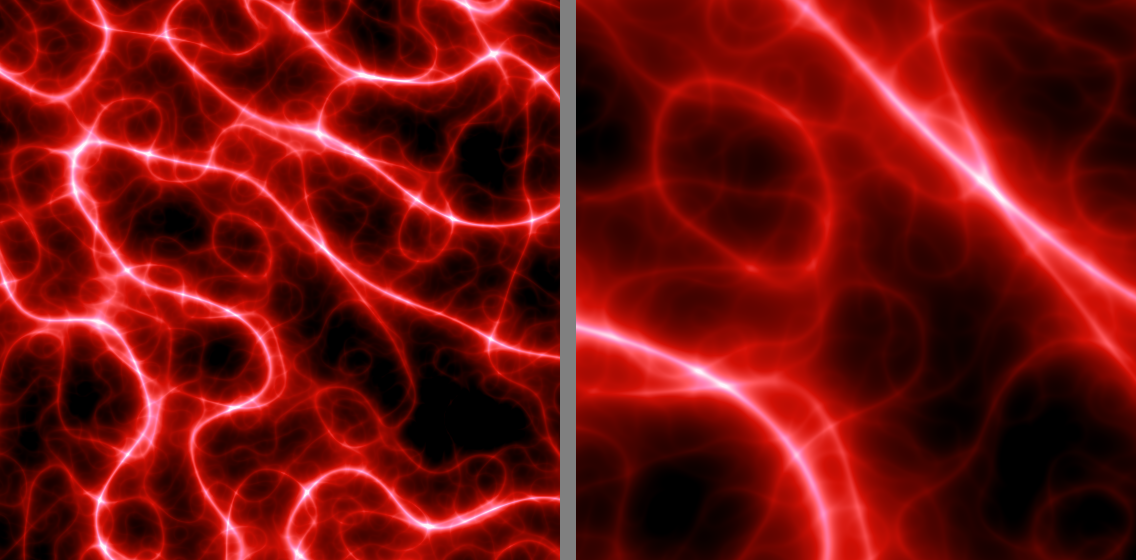
Left: the whole. Right: its middle third, enlarged.
Give the GLSL for this texture, as a WebGL 2 fragment shader.

```glsl
#version 300 es
precision highp float;
// Glowing red web of branching electric filaments with white-hot knots.

uniform vec2 u_resolution;
out vec4 fragColor;

const int   LAYERS       = 5;      // filament sets, coarse to fine
const float BASE_FREQ    = 3.0;    // cells of the coarsest set across the canvas
const float LACUNARITY   = 1.93;   // frequency ratio between sets
const float WEIGHT_DECAY = 0.54;   // strength ratio between sets
const float LAYER_TURN   = 2.1;    // rotation between sets, radians
const float CORE_WIDTH   = 0.0018; // softness of filament cores, canvas units
const float NOISE_GAIN   = 5.0;    // brings the noise to unit deviation
const float BASE_HEAT    = 0.13;
const float HEAT_GAIN    = 0.285;

const vec3 BLACK   = vec3(0.00, 0.00, 0.00);
const vec3 MAROON  = vec3(0.47, 0.02, 0.00);
const vec3 CRIMSON = vec3(0.82, 0.06, 0.02);
const vec3 CORAL   = vec3(1.00, 0.33, 0.35);
const vec3 PINK    = vec3(1.00, 0.51, 0.71);
const vec3 WHITE   = vec3(1.00, 0.95, 0.98);

float hash(vec2 p) {
    return fract(sin(dot(p, vec2(127.1, 311.7))) * 43758.5453);
}

mat2 rotation(float angle) {
    float c = cos(angle), s = sin(angle);
    return mat2(c, s, -s, c);
}

// Dot product of a lattice point's random direction with the offset from it.
float lattice(vec2 cell, vec2 offset) {
    float angle = 6.28318 * hash(cell);
    return dot(vec2(cos(angle), sin(angle)), offset);
}

float gradientNoise(vec2 p) {
    vec2 cell = floor(p);
    vec2 f = p - cell;
    vec2 u = f * f * f * (f * (f * 6.0 - 15.0) + 10.0);
    vec2 e = vec2(1.0, 0.0);
    float low  = mix(lattice(cell, f), lattice(cell + e.xy, f - e.xy), u.x);
    float high = mix(lattice(cell + e.yx, f - e.yx), lattice(cell + e.xx, f - e.xx), u.x);
    return mix(low, high, u.y);
}

// Summed log closeness to the zero lines of each noise layer;
// crossing lines reinforce each other into star-shaped knots.
float filaments(vec2 p) {
    float sum = 0.0;
    float freq = BASE_FREQ;
    float weight = 1.0;
    for (int i = 0; i < LAYERS; i++) {
        float layer = float(i);
        vec2 q = rotation(0.5 + LAYER_TURN * layer) * p * freq;
        float n = NOISE_GAIN * gradientNoise(q + vec2(17.3, 41.7) * (layer + 1.0));
        float core = CORE_WIDTH * freq * 4.0;
        sum -= weight * 0.5 * log(n * n + core * core);
        freq *= LACUNARITY;
        weight *= WEIGHT_DECAY;
    }
    return sum;
}

// Colour ramp from black through red and pink to white.
vec3 heatColor(float heat) {
    vec3 color = mix(BLACK, MAROON, clamp(heat / 0.47, 0.0, 1.0));
    color = mix(color, CRIMSON, clamp((heat - 0.47) / 0.35, 0.0, 1.0));
    color = mix(color, CORAL, clamp((heat - 0.82) / 0.27, 0.0, 1.0));
    color = mix(color, PINK, clamp((heat - 1.09) / 0.22, 0.0, 1.0));
    return mix(color, WHITE, clamp((heat - 1.31) / 0.34, 0.0, 1.0));
}

void main() {
    vec2 p = gl_FragCoord.xy / min(u_resolution.x, u_resolution.y);
    float heat = BASE_HEAT + HEAT_GAIN * filaments(p);
    fragColor = vec4(heatColor(heat), 1.0);
}
```
